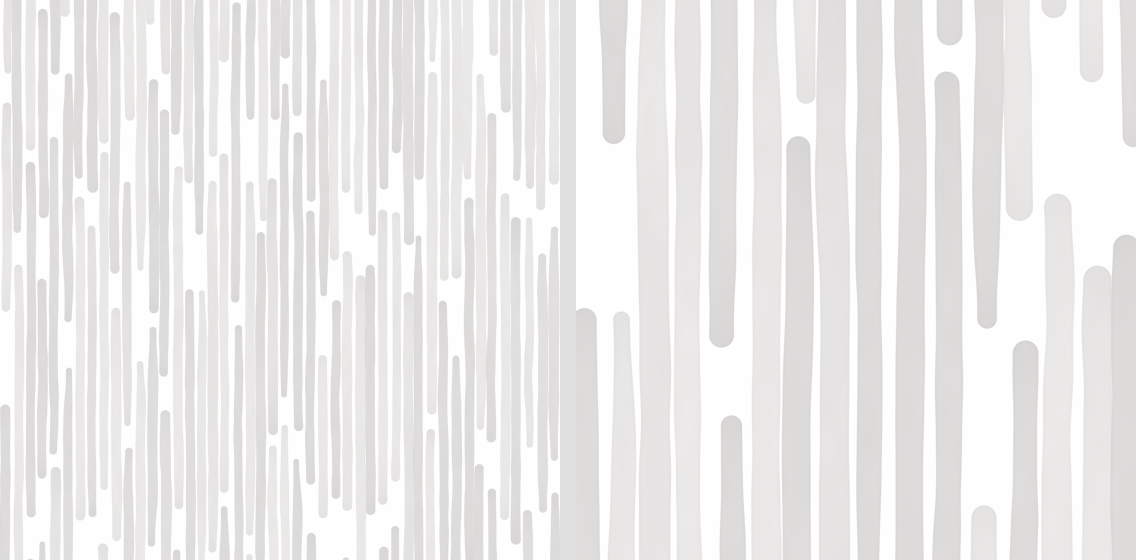
Left, the full canvas; right, a detail of the centre.
This pattern is drawn by a WebGL 1 fragment shader. Its source:

```glsl
precision highp float;
uniform vec2 u_resolution;

float hash(vec2 p) {
  return fract(sin(dot(p, vec2(127.1, 311.7))) * 43758.5453);
}

float noise(vec2 p) {
  vec2 cell = floor(p);
  vec2 f = fract(p);
  f = f * f * (3.0 - 2.0 * f);
  return mix(mix(hash(cell), hash(cell + vec2(1.0, 0.0)), f.x),
             mix(hash(cell + vec2(0.0, 1.0)), hash(cell + vec2(1.0, 1.0)), f.x), f.y);
}

// Lays one wash stroke of the given column over the colour below
vec3 paintStroke(vec3 below, vec2 p, float column, float spacing, float pixel) {
  // Each column repeats strokes with its own length and shift
  float period = mix(0.46, 0.74, hash(vec2(column, 3.0)));
  float shifted = p.y + 2.0 * hash(vec2(column, 7.0));
  float row = floor(shifted / period);
  float y = shifted - row * period;
  vec2 id = vec2(column, row + 20.0);

  float low = 0.015 + 0.10 * pow(hash(id + 1.3), 2.5);
  float high = period - 0.015 - 0.10 * pow(hash(id + 2.7), 2.5);
  float endDistance = min(y - low, high - y);

  // Hand-drawn centre line and uneven width
  float center = (column + 0.5) * spacing + 0.006 * (hash(id + 4.1) - 0.5);
  center += 0.0032 * (noise(vec2(y * 11.0, column * 5.0 + row * 17.0)) - 0.5);
  float radius = mix(0.0074, 0.0092, hash(id + 5.9));
  radius += 0.0013 * (noise(vec2(y * 32.0, column * 3.0 + row * 13.0 + 60.0)) - 0.5);
  float taper = 0.4 * pow(hash(id + 6.3), 2.0);
  radius *= 1.0 - taper * (1.0 - smoothstep(0.0, 0.09, endDistance));

  vec2 offset = vec2(p.x - center, y - clamp(y, low, high));
  float dist = length(offset) - radius;
  float cover = 1.0 - smoothstep(-0.8 * pixel, 0.8 * pixel, dist);

  // Tone drifts along the stroke and pools at the ends and rim
  float dilution = smoothstep(0.35, 0.85, hash(id + 8.2));
  dilution += 0.5 * (noise(vec2(y * 6.0, column * 2.0 + row * 9.0)) - 0.5);
  vec3 wash = mix(vec3(0.868, 0.858, 0.857), vec3(0.917, 0.912, 0.909), clamp(dilution, 0.0, 1.0));
  wash -= 0.018 * exp(-max(endDistance, 0.0) * 45.0);
  wash -= 0.014 * smoothstep(-0.0022, -0.0002, dist);
  wash += 0.010 * (noise(p * vec2(130.0, 45.0)) - 0.5);

  return mix(below, min(below, wash) - 0.006 * step(below.g, 0.95), cover);
}

void main() {
  vec2 p = gl_FragCoord.xy / u_resolution.y;
  float pixel = 1.0 / u_resolution.y;
  float spacing = 1.0 / 46.0;
  float column = floor(p.x / spacing);

  vec3 color = vec3(0.995);
  for (int i = -1; i <= 1; i++) {
    color = paintStroke(color, p, column + float(i), spacing, pixel);
  }
  gl_FragColor = vec4(color, 1.0);
}
```
